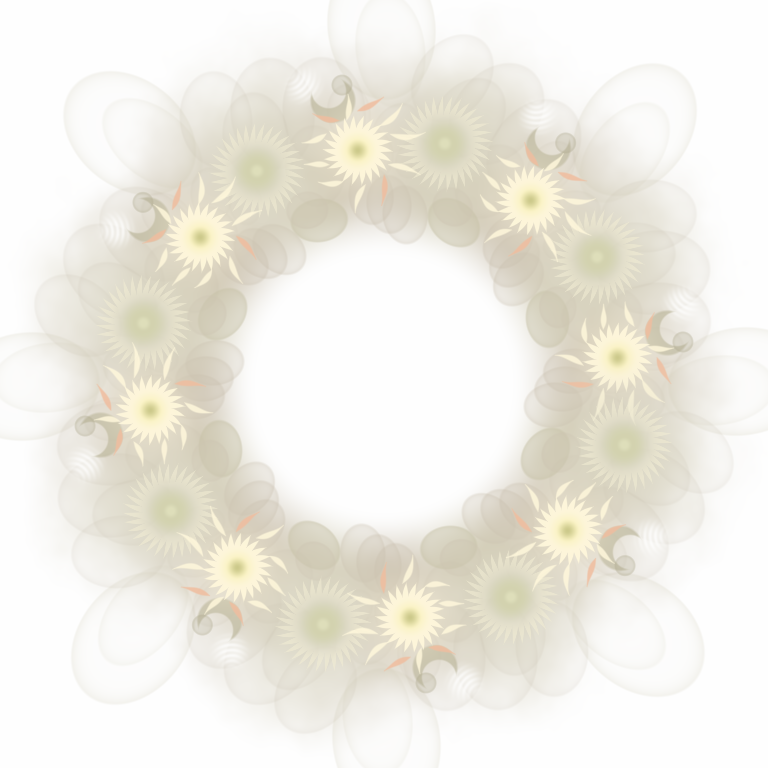
This background is drawn by a Shadertoy shader. Its source:

```glsl
float hash(vec2 p) {
    return fract(sin(dot(p, vec2(127.1, 311.7))) * 43758.5453);
}

float noise(vec2 p) {
    vec2 i = floor(p), f = fract(p);
    f *= f * (3.0 - 2.0 * f);
    return mix(mix(hash(i), hash(i + vec2(1, 0)), f.x),
               mix(hash(i + vec2(0, 1)), hash(i + vec2(1, 1)), f.x), f.y);
}

float fbm(vec2 p) {
    float sum = 0.0, amp = 0.5;
    for (int i = 0; i < 4; i++) {
        sum += amp * noise(p);
        p = mat2(1.6, 1.2, -1.2, 1.6) * p;
        amp *= 0.5;
    }
    return sum;
}

// Rotates the plane by -a, so direction a becomes the x axis
mat2 turn(float a) {
    return mat2(cos(a), -sin(a), sin(a), cos(a));
}

vec2 polar(float r, float degrees) {
    return r * vec2(cos(radians(degrees)), sin(radians(degrees)));
}

float disc(float d, float r, float soft) {
    return 1.0 - smoothstep(r - soft, r + soft, d);
}

// Translucent oval that thickens towards its rim
float veil(vec2 p, vec2 size, float body) {
    float d = length(p / size);
    float soft = 1.2 / (iResolution.y * min(size.x, size.y));
    return disc(d, 1.0, soft) * (body + (1.0 - body) * pow(d, 9.0));
}

// Serrated, slightly twisted flower outline
float fringe(vec2 p, float r, float depth, float count) {
    float d = length(p);
    float tooth = abs(fract(atan(p.y, p.x) * count / 6.2831853 + d * 22.0) - 0.5) * 2.0;
    return disc(d, r + depth * tooth, 0.003);
}

// Tapered, bent stroke along x
float wisp(vec2 p, float len, float bend) {
    float t = clamp(p.x / len + 0.5, 0.0, 1.0);
    float width = 0.0045 * sin(3.14159 * t) * (1.2 - t) + 0.0003;
    float d = length(vec2(p.x - (t - 0.5) * len, p.y - bend * p.x * p.x));
    return disc(d, width, 0.0014);
}

void mainImage(out vec4 fragColor, in vec2 fragCoord) {
    vec2 p = (fragCoord - 0.5 * iResolution.xy) / iResolution.y;
    float r = length(p);
    float cloud = fbm(p * 14.0);
    vec3 tan1 = vec3(0.79, 0.75, 0.68), olive = vec3(0.76, 0.74, 0.63);
    vec3 cream = vec3(1.0, 0.97, 0.86), orange = vec3(0.94, 0.74, 0.62);
    vec3 col = vec3(0.995);

    // Soft ring of haze
    float wave = cos((atan(p.y, p.x) - radians(27.0)) * 8.0);
    float haze = smoothstep(0.165, 0.255, r)
               * (1.0 - smoothstep(0.29, 0.49 + 0.02 * wave, r + 0.1 * (cloud - 0.5)));
    col = mix(col, mix(tan1, olive + 0.05, 0.4 + 0.3 * wave), haze * (0.65 + 0.35 * cloud));

    // Veils, petals and curls
    for (int k = 0; k < 8; k++) {
        vec2 q = turn(radians(6.4 + 45.0 * float(k))) * p;

        col = mix(col, olive, 0.2 * veil(q - polar(0.465, -6.0), vec2(0.095, 0.07), 0.1));
        col = mix(col, olive, 0.14 * veil(q - polar(0.435, -7.5), vec2(0.075, 0.045), 0.1));

        for (int j = 0; j < 9; j++) {
            float f = float(j);
            vec2 c = polar(0.26 + 0.16 * hash(vec2(f, 1)), 45.0 * (f / 9.0) - 4.0);
            float size = 0.025 + 0.05 * hash(vec2(f, 2));
            col = mix(col, tan1 - 0.06, 0.17 * veil(q - c, size * vec2(1.0, 0.75), 0.12));
        }

        // Scalloped inner lobes
        vec2 lobe = q - polar(0.229, 15.2);
        col = mix(col, olive, 0.6 * veil(lobe, vec2(0.028, 0.037), 0.55));
        col = mix(col, tan1, 0.5 * veil(lobe - vec2(0.015, 0.014), vec2(0.024, 0.027), 0.4));
        for (int j = 0; j < 3; j++) {
            vec2 c = polar(0.222 + 0.012 * float(j), -8.0 + 5.5 * float(j - 1));
            col = mix(col, tan1 - 0.02, 0.42 * veil(q - c, vec2(0.038, 0.029), 0.35));
        }

        // Outer curl beside a white tangle
        vec2 knot = q - polar(0.402, 8.6);
        float threads = 0.5 + 0.5 * sin(length(knot - 0.02) * 900.0);
        col = mix(col, vec3(1), disc(length(knot), 0.018, 0.012) * (0.45 + 0.35 * threads));
        vec2 hook = q - polar(0.375, 3.8);
        float crescent = disc(length(hook), 0.029, 0.002)
                       * smoothstep(0.021, 0.024, length(hook - vec2(0.013, 0.004)));
        col = mix(col, olive - 0.04, 0.65 * crescent);
        col = mix(col, olive - 0.1, 0.6 * veil(q - polar(0.393, 1.6), vec2(0.013), 0.4));
    }

    // Flowers and their wisps
    for (int k = 0; k < 8; k++) {
        vec2 q = turn(radians(6.4 + 45.0 * float(k))) * p;

        // Pale flower
        vec2 pale = q - polar(0.323, 24.4);
        float d = length(pale);
        col = mix(col, vec3(0.87, 0.86, 0.79), 0.75 * exp(-d * d * 260.0));
        col = mix(col, vec3(0.95, 0.93, 0.83),
                  0.55 * fringe(pale, 0.038, 0.024, 32.0) * smoothstep(0.022, 0.05, d));
        col = mix(col, vec3(0.82, 0.82, 0.67), 0.85 * disc(d, 0.024, 0.012));
        col = mix(col, vec3(0.87, 0.87, 0.73), disc(d, 0.007, 0.004));

        // Bright flower
        vec2 bright = q - vec2(0.306, 0);
        d = length(bright);
        col = mix(col, cream, 0.5 * exp(-d * d * 420.0));
        for (int j = 0; j < 11; j++) {
            float f = float(j), h = hash(vec2(f, 7));
            vec2 w = turn(f * 0.5712 + 0.3 * h) * bright - vec2(0.053 + 0.015 * h, 0);
            w = turn(1.8 * hash(vec2(f, 4)) - 0.9) * w;
            float ink = wisp(w, 0.028 + 0.018 * h, 22.0 * (hash(vec2(f, 5)) - 0.5));
            col = mix(col, mix(cream, orange, step(0.45, hash(vec2(f, 9)))), 0.85 * ink);
        }
        col = mix(col, cream, 0.92 * fringe(bright, 0.029, 0.016, 22.0));
        col = mix(col, vec3(0.98, 0.95, 0.76), disc(d, 0.018, 0.01));
        col = mix(col, vec3(0.78, 0.77, 0.52), 0.9 * disc(d, 0.008, 0.008));
    }

    fragColor = vec4(col, 1.0);
}
```
